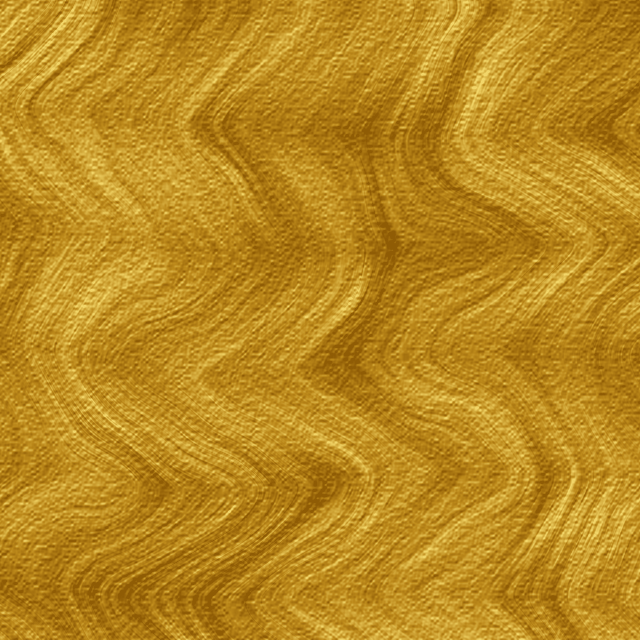
Give the GLSL for this texture, as a three.js fragment shader.

```glsl
varying vec2 vUv;

float hash(vec2 p) {
  return fract(sin(dot(p, vec2(127.1, 311.7))) * 43758.5453);
}

float noise(vec2 p) {
  vec2 i = floor(p), f = fract(p);
  f = f * f * (3.0 - 2.0 * f);
  return mix(mix(hash(i), hash(i + vec2(1.0, 0.0)), f.x),
             mix(hash(i + vec2(0.0, 1.0)), hash(i + 1.0), f.x), f.y);
}

// Phase of the zigzag bands; turns fall at multiples of pi
float bandPhase(vec2 p) {
  float wander = noise(p * vec2(3.0, 2.5) + 4.0) - 0.5;
  return 16.62 * (p.y - 0.622 + 0.06 * wander);
}

// Coordinates across and along the folded strands
vec2 flow(vec2 p) {
  float sway = 0.035 + 0.04 * noise(p * 3.0 + 17.0);
  float fold = asin(0.95 * cos(bandPhase(p)));
  float swirl = noise(p * 5.0 + 31.0) + 0.35 * noise(p * 11.0 + 8.0) - 0.675;
  return vec2(p.x - sway * fold + 0.11 * swirl, p.y + 0.05 * swirl);
}

// Fibres, long along the flow and narrow across it
float strands(vec2 q) {
  float sum = 0.0, amp = 0.4;
  vec2 s = q * vec2(21.0, 4.0);
  for (int i = 0; i < 5; i++) {
    sum += amp * noise(s);
    s = s * vec2(1.9, 1.65) + 19.3;
    amp *= 0.78;
  }
  return sum;
}

// Fine crumpled foil
float foil(vec2 p) {
  return 0.75 * noise(p * 240.0) + 0.5 * noise(p * 125.0 + 50.0);
}

void main() {
  vec2 p = vUv;
  vec2 toLight = vec2(-0.001, 0.003);
  vec2 q = flow(p);

  // Raised fibres and grain, lit from above
  float fibre = strands(q);
  float relief = fibre - strands(flow(p + toLight));
  float grain = foil(p) - foil(p + toLight);

  // Thin dark creases in scattered bundles
  float bundle = smoothstep(0.3, 0.7, noise(q * vec2(10.0, 5.0) + 40.0));
  float crease = 1.0 - smoothstep(0.0, 0.16, abs(noise(q * vec2(75.0, 7.0) + 70.0) - 0.5));

  // Broad sheen, dimmer where the bands turn
  float sheen = 0.28 * (noise(q * vec2(7.0, 5.0) + 90.0) - 0.5);
  sheen += 0.14 * (abs(sin(bandPhase(p))) - 0.6);
  sheen += 0.08 * smoothstep(0.8, 1.0, p.y);

  float tone = 0.44 + (0.6 + 0.4 * bundle) * (fibre - 0.64) + 0.9 * relief;
  tone += 0.62 * grain + sheen - 0.14 * crease * bundle;
  tone = clamp(tone, 0.0, 1.0);

  vec3 umber = vec3(0.56, 0.36, 0.02);
  vec3 gold = vec3(0.74, 0.54, 0.105);
  vec3 paleGold = vec3(0.95, 0.84, 0.41);
  vec3 color = mix(umber, gold, min(tone / 0.45, 1.0));
  color = mix(color, paleGold, max((tone - 0.45) / 0.55, 0.0));
  gl_FragColor = vec4(color, 1.0);
}
```
